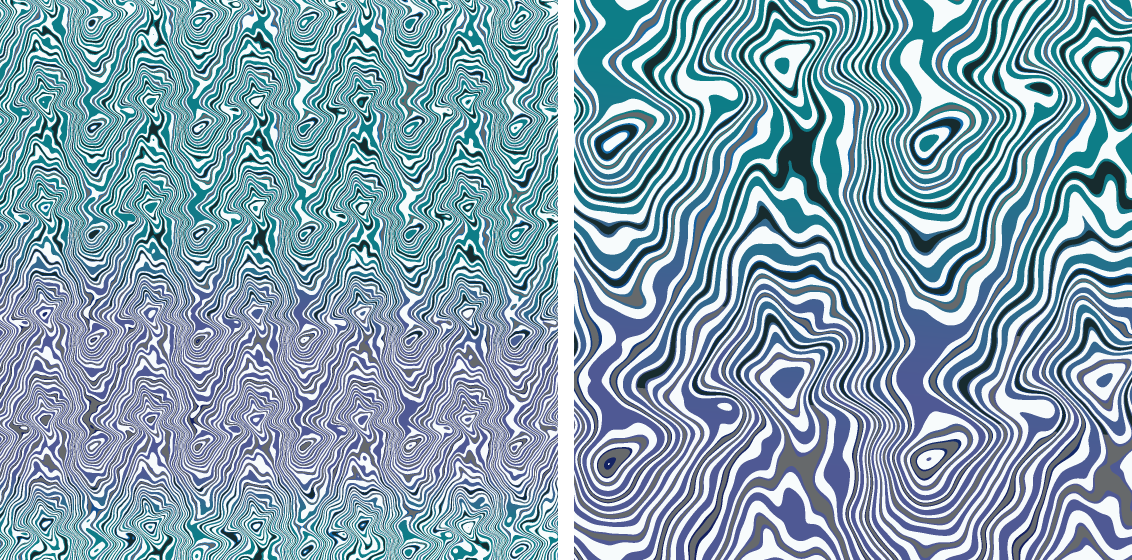
Left: the whole. Right: its middle third, enlarged.
Reproduce this pattern procedurally as a WebGL 1 fragment shader.

```glsl
precision highp float;
// Marbled paper: repeating eyes, hourglasses and wavy streams in teal, indigo and grey.

uniform vec2 u_resolution;

const float REPEATS = 5.28;              // cells across and down
const vec2 ORIGIN = vec2(0.086, 0.463);  // an upper eye, in canvas units
const float BANDS = 9.0;                 // colour bands per cell height
const float WAVE = 0.45;                 // height of the streams
const float CURL = 0.055;                // strength of the fine folds
const vec2 DRIFT = vec2(0.37, 0.29);     // band shift from cell to cell
const float SPECKLE = 0.45;              // broken edges everywhere
const float WEAR = 3.2;                  // blotches near top and bottom
const int SAMPLES = 3;                   // smoothing grid per pixel side

const vec3 WHITE = vec3(0.97, 0.985, 0.99);
const vec3 DARK = vec3(0.09, 0.17, 0.18);
const vec3 GREY = vec3(0.40, 0.41, 0.42);
const vec3 SILVER = vec3(0.63, 0.65, 0.66);
const vec3 TEAL = vec3(0.05, 0.49, 0.53);
const vec3 BLUE = vec3(0.08, 0.43, 0.68);
const vec3 INDIGO = vec3(0.31, 0.35, 0.58);
const vec3 NAVY = vec3(0.08, 0.13, 0.38);

const float PI = 3.14159;
const float TAU = 6.28318;

float hash(vec2 p) {
  return fract(sin(dot(p, vec2(127.1, 311.7))) * 43758.5453);
}

float noise(vec2 p) {
  vec2 i = floor(p);
  vec2 f = fract(p);
  f = f * f * (3.0 - 2.0 * f);
  return mix(mix(hash(i), hash(i + vec2(1.0, 0.0)), f.x),
             mix(hash(i + vec2(0.0, 1.0)), hash(i + 1.0), f.x), f.y);
}

// Smooth bump that repeats once per cell.
float bump(vec2 p, vec2 center, vec2 size) {
  vec2 d = sin(PI * (p - center)) / (PI * size);
  return exp(-dot(d, d));
}

// Small folds with whole-number frequencies, so that cells still join.
vec2 fold(vec2 p) {
  for (int i = 2; i < 6; i++) {
    float f = float(i);
    p += CURL / f * sin(TAU * f * p.yx + vec2(1.3, 0.4) * f);
  }
  return p;
}

// Height whose contours are the streams and the rings of the eyes.
float streamHeight(vec2 p) {
  float x = p.x + 0.04 * (1.0 - cos(TAU * p.x));
  float h = p.y - WAVE * cos(TAU * x);
  h -= 0.70 * bump(p, vec2(0.0, -0.04), vec2(0.21));         // upper eye
  h += 0.20 * bump(p, vec2(0.10, 0.07), vec2(0.06));         // its inner spot
  h += 0.62 * bump(p, vec2(0.42, -0.38), vec2(0.19));        // lower eye
  h -= 0.34 * bump(p, vec2(0.19, -0.40), vec2(0.07, 0.12));  // side oval
  h += 0.30 * bump(p, vec2(-0.21, -0.20), vec2(0.07, 0.10)); // small eye
  return h;
}

// One band: white, thin accent, core, thin accent.
vec3 bandColor(float v, vec2 uv, float wear) {
  float id = mod(floor(v), BANDS);
  float t = fract(v);
  float pick = hash(vec2(id, 3.0));
  float tint = hash(vec2(id, 8.0));
  float white = 0.30 + 0.25 * hash(vec2(id, 5.0)) + 0.10 * wear;

  // Teal above, indigo below, teal again along the bottom.
  float key = uv.y + 0.10 * uv.x + 0.08 * (tint - 0.5);
  float indigo = smoothstep(0.40, 0.62, 1.06 - key) * smoothstep(0.03, 0.17, uv.y);
  vec3 accent = mix(mix(TEAL, BLUE, step(0.68, tint)),
                    mix(INDIGO, NAVY, step(0.72, tint)), indigo);
  vec3 core = mix(DARK, GREY, step(pick, mix(0.25, 0.80, indigo)));
  core = mix(core, SILVER, step(0.86, pick));
  core = mix(core, accent, step(0.75, hash(vec2(id, 12.0))));

  if (t < white) return WHITE;
  if (t < white + 0.12 || t > 0.90) return accent;
  return core;
}

vec3 marble(vec2 uv) {
  vec2 p = (uv - ORIGIN) * REPEATS;
  float wear = 1.0 - smoothstep(0.02, 0.24, uv.y + 0.08 * (0.5 - uv.x));
  wear = max(wear, 0.7 * smoothstep(0.90, 0.98, uv.y));

  vec2 q = fold(p);
  float v = BANDS * streamHeight(q) + dot(p, DRIFT);
  v += 0.5 * sin(TAU * 4.0 * q.x + 0.7) * sin(TAU * 3.0 * q.y);
  v += SPECKLE * (noise(p * 17.0) - 0.5);
  v += WEAR * wear * (noise(p * 6.0 + 9.0) - 0.5);
  return bandColor(v, uv, wear);
}

void main() {
  vec3 sum = vec3(0.0);
  for (int j = 0; j < SAMPLES; j++) {
    for (int i = 0; i < SAMPLES; i++) {
      vec2 offset = (vec2(float(i), float(j)) + 0.5) / float(SAMPLES) - 0.5;
      sum += marble((gl_FragCoord.xy + offset) / u_resolution);
    }
  }
  gl_FragColor = vec4(sum / float(SAMPLES * SAMPLES), 1.0);
}
```
